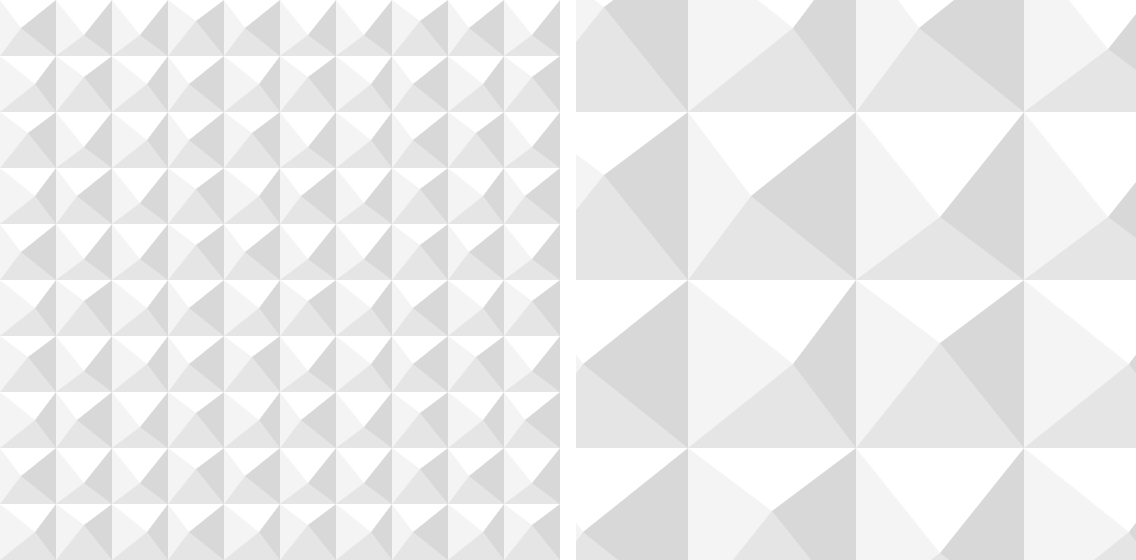
Left: the whole. Right: its middle third, enlarged.
Give the GLSL for this pattern, as a three.js fragment shader.

```glsl
varying vec2 vUv;

// One at the given index (0 to 3), zero elsewhere
vec4 selector(float index) {
  return vec4(equal(vec4(0.0, 1.0, 2.0, 3.0), vec4(index)));
}

// Apex of a pyramid, pushed off centre by quarter turns: right, up, left, down
vec2 apexOf(vec2 cell) {
  vec2 slot = floor(mod(cell + 0.5, 4.0));
  // Four columns per row, rows from the bottom up
  mat4 turns = mat4(
    0.0, 1.0, 0.0, 2.0,
    2.0, 3.0, 3.0, 1.0,
    0.0, 2.0, 3.0, 1.0,
    1.0, 3.0, 0.0, 2.0);
  float angle = 1.570796 * dot(turns * selector(slot.y), selector(slot.x));
  return 0.5 + 0.125 * vec2(cos(angle), sin(angle));
}

void main() {
  vec2 grid = vUv * 10.0;
  vec2 pixel = max(fwidth(grid), 1e-5);
  vec2 p = fract(grid);
  vec2 apex = apexOf(floor(grid));

  // Height of the nearer face on each axis; the lower one is visible
  vec2 side = step(apex, p);
  vec2 extent = mix(apex, 1.0 - apex, side);
  vec2 border = mix(p, 1.0 - p, side);
  vec2 height = border / extent;

  // Blend into the opposite face of the neighbour along cell borders
  side = mix(1.0 - side, side, clamp(0.5 + border / pixel, 0.0, 1.0));
  float leftRight = mix(0.957, 0.847, side.x);
  float bottomTop = mix(0.898, 1.0, side.y);

  // Smooth the ridges from the corners to the apex
  float ridge = (height.y - height.x) / length(pixel / extent);
  float tone = mix(bottomTop, leftRight, clamp(0.5 + ridge, 0.0, 1.0));
  gl_FragColor = vec4(vec3(tone), 1.0);
}
```
